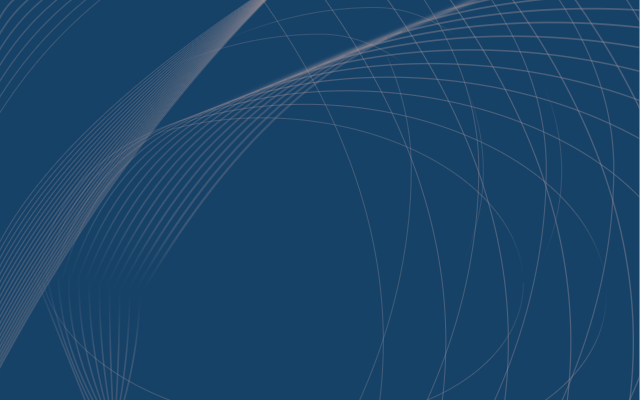
Reproduce this background procedurally as a WebGL 2 fragment shader.

```glsl
#version 300 es
precision highp float;

#define UNITS 480.0
#define BASE_COLOR vec3(0.09, 0.26, 0.408)
#define LINE_COLOR vec3(0.67, 0.59, 0.61)
#define BAND_LINES 20
#define PEEL_LINES 15
#define ELLIPSES 13
#define FADE_LEVEL 340.0

uniform vec2 u_resolution;
out vec4 fragColor;

float pixelSize;

// Antialiased coverage of a stroke; thin strokes become fainter
float stroke(float dist, float width) {
    float edge = max(width, pixelSize);
    float cover = clamp((edge + pixelSize) * 0.5 / pixelSize - abs(dist) / pixelSize, 0.0, 1.0);
    return cover * min(1.0, width / pixelSize);
}

// Distance to a sheared ellipse, from its value over its gradient
float ellipseDistance(vec2 p, vec2 center, vec2 radius, float shear) {
    vec2 q = p - center;
    q.y -= shear * q.x;
    float f = max(length(q / radius), 0.001);
    vec2 grad = q / (radius * radius * f);
    grad.x -= shear * grad.y;
    return (f - 1.0) / max(length(grad), 1e-5);
}

// Distance to a parabola with its vertex at the origin
float parabolaDistance(float along, float across, float bend) {
    float slope = 2.0 * bend * along;
    return (across - bend * along * along) / sqrt(1.0 + slope * slope);
}

// Distance to a quadratic curve whose x falls steadily from a to c
float curveDistance(vec2 p, vec2 a, vec2 b, vec2 c) {
    vec2 k2 = a - 2.0 * b + c;
    vec2 k1 = 2.0 * (b - a);
    float k0 = a.x - p.x;
    float root = sqrt(max(k1.x * k1.x - 4.0 * k2.x * k0, 0.0));
    float t = 2.0 * k0 / (root - k1.x);
    vec2 tangent = k1 + 2.0 * k2 * t;
    float y = a.y + t * (k1.y + t * k2.y);
    float dist = (p.y - y) * abs(tangent.x) / max(length(tangent), 0.001);
    return p.x < a.x + 2.0 && p.x > c.x - 1.0 ? dist : 1e4;
}

void main() {
    // Design space: UNITS tall, y pointing down
    vec2 p = gl_FragCoord.xy * UNITS / u_resolution.y;
    p.y = UNITS - p.y;
    pixelSize = UNITS / u_resolution.y;
    float clear = 1.0;

    // Band sweeping from the top to the left edge
    for (int i = 0; i < BAND_LINES; i++) {
        float v = float(i) / float(BAND_LINES - 1);
        v = mix(v, v * (2.0 - v), 0.3);
        float d = curveDistance(p, vec2(304.0 + 17.0 * v, -2.0),
            mix(vec2(73, 154), vec2(141, 180), v), vec2(0.0, mix(290.0, 440.0, v)));
        clear *= 1.0 - 0.28 * stroke(d, mix(1.2, 2.4, v));
    }

    // Corner strands at the upper left
    for (int i = 0; i < 7; i++) {
        float k = float(i);
        vec2 ends = vec2(16.0 + 17.3 * k, 21.0 + 19.0 * k);
        float d = curveDistance(p, vec2(ends.x, 0.0), ends * 0.42, vec2(0.0, ends.y));
        clear *= 1.0 - 0.28 * stroke(d, 2.2 - 0.18 * k);
    }

    // Strands peeling off the slanted crest and fading downwards
    for (int i = 0; i < PEEL_LINES; i++) {
        float v = float(i) / float(PEEL_LINES - 1);
        vec2 tip = mix(vec2(45, 345), vec2(171, 350), v);
        float d = curveDistance(p, mix(vec2(240, 138), vec2(480, 39), v),
            mix(vec2(60, 187), vec2(309, 115), v), tip);
        float fade = 1.0 - smoothstep(220.0 + 40.0 * v, tip.y + 5.0, p.y);
        clear *= 1.0 - 0.25 * fade * stroke(d, mix(1.1, 2.6, v));
    }

    // Soft light along the crest
    vec2 crest = normalize(vec2(370, -154));
    float crestOffset = dot(p - vec2(200, 154), vec2(-crest.y, crest.x));
    float crestReach = smoothstep(220.0, 430.0, p.x) * (1.0 - smoothstep(540.0, 640.0, p.x));
    clear *= 1.0 - 0.45 * crestReach * exp(-crestOffset * crestOffset / 10.0);

    // Growing ellipses that continue the crest to the right
    float sideFade = smoothstep(0.0, 110.0, abs(p.y - FADE_LEVEL));
    for (int i = 0; i < ELLIPSES; i++) {
        float k = float(i);
        float d = ellipseDistance(p, vec2(338.0 + 57.0 * k, 325.0 + 10.0 * k),
            vec2(290.0 + 42.7 * k, 183.0 + 26.0 * k), 0.052 + 0.004 * k);
        float start = 165.0 + 34.0 * k;
        float visible = sideFade * smoothstep(start, start + 60.0, p.x);
        if (i == 0 && p.y > FADE_LEVEL) visible = mix(0.4, 1.0, sideFade);
        clear *= 1.0 - 0.35 * visible * stroke(d, min(1.0 + 0.16 * k, 2.1));
    }

    // Strands gathering at the lower left
    float rise = (UNITS - p.y) / 140.0;
    for (int i = 0; i < 11; i++) {
        float k = float(i);
        float bow = min(k * 0.4, 1.0);
        float span = 7.5 * k - 56.0;
        float x = 102.0 + 4.7 * k + span * (rise + bow * rise * (1.0 - rise));
        float slope = span * (1.0 + bow * (1.0 - 2.0 * rise)) / 140.0;
        float fade = smoothstep(300.0 + 5.0 * k, 440.0, p.y);
        float dist = (p.x - x) / sqrt(1.0 + slope * slope);
        clear *= 1.0 - 0.25 * fade * stroke(dist, 1.9);
    }

    // Long arcs falling to the right
    for (int i = 0; i < 6; i++) {
        float k = float(i);
        float d = parabolaDistance(p.y - 410.0, 460.0 + 75.0 * k - p.x, 0.00086);
        clear *= 1.0 - 0.36 * stroke(d, 1.0 + 0.16 * k);
    }

    // Arcs bulging right, then returning to the lower left
    float bulgeBend = p.y < 202.0 ? 0.0016 : 0.0008;
    for (int i = 0; i < 5; i++) {
        float k = float(i);
        float d = parabolaDistance(p.y - 202.0, 493.5 + 81.0 * k - p.x, bulgeBend);
        float fade = i == 0 ? smoothstep(60.0, 90.0, p.y) : 1.0;
        clear *= 1.0 - 0.34 * fade * stroke(d, 1.0 + 0.14 * k);
    }

    // Faint arches near the top and faint bows at the right
    for (int i = 0; i < 2; i++) {
        float k = float(i);
        vec2 q = p - vec2(385.0 + 65.0 * k, 41.0 - 32.0 * k);
        float arch = parabolaDistance(q.x, q.y, q.x < 0.0 ? 0.0012 : 0.0035);
        float archFade = smoothstep(-190.0, -90.0, q.x) * (1.0 - smoothstep(70.0, 100.0, q.x));
        clear *= 1.0 - 0.28 * archFade * stroke(arch, 1.0);
        float bow = parabolaDistance(p.y - 205.0, 580.0 + 94.0 * k - p.x, 0.002);
        float bowFade = 1.0 - smoothstep(30.0, 110.0, abs(p.y - 205.0));
        clear *= 1.0 - 0.26 * bowFade * stroke(bow, 1.0);
    }

    // Pale rim on the right edge
    float rim = u_resolution.x * pixelSize - p.x;
    clear *= 1.0 - 0.8 * (1.0 - smoothstep(0.8, 1.8, rim));

    fragColor = vec4(mix(LINE_COLOR, BASE_COLOR, clear), 1.0);
}
```
